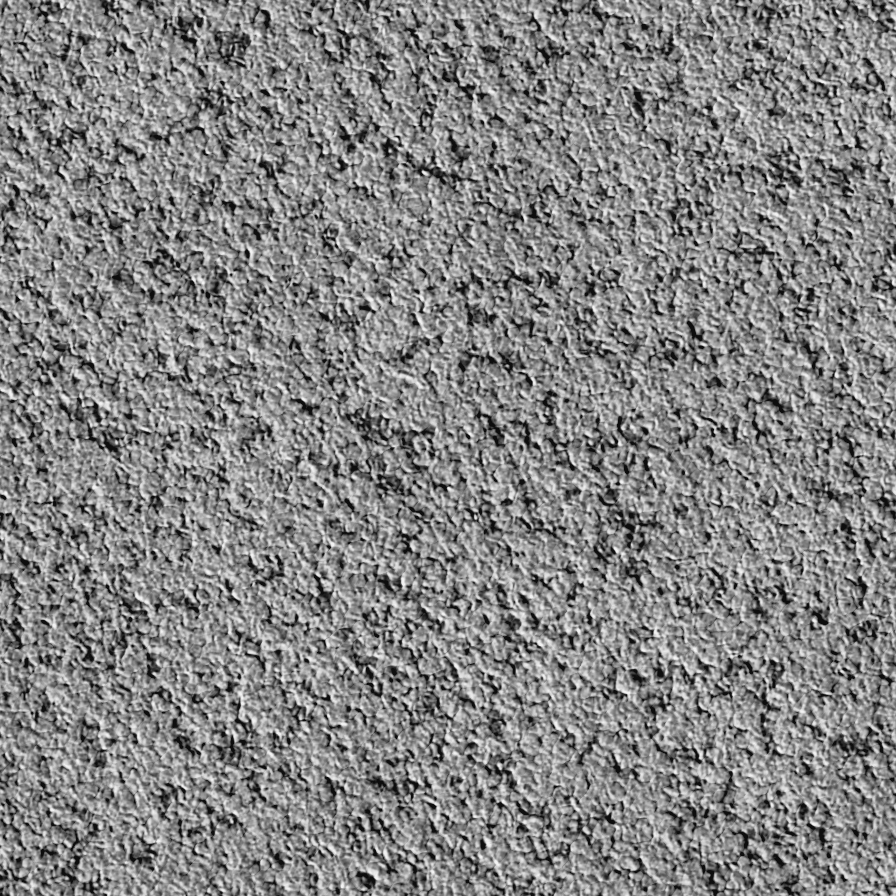
Write a Shadertoy shader that draws this texture.

```glsl
// Rough grey stone plaster: a crumbly height field of clumps, rounded grains
// and grit, lit from the lower left. Slopes give the light and shade, and
// low places between the grains sink into dark irregular pits.

float hash(vec2 p) {
    return fract(sin(dot(p, vec2(127.1, 311.7))) * 43758.5453);
}

vec2 hash2(vec2 p) {
    return vec2(hash(p), hash(p + 57.3));
}

float noise(vec2 p) {
    vec2 cell = floor(p), f = fract(p);
    f = f * f * (3.0 - 2.0 * f);
    return mix(mix(hash(cell), hash(cell + vec2(1, 0)), f.x),
               mix(hash(cell + vec2(0, 1)), hash(cell + vec2(1, 1)), f.x), f.y);
}

mat2 rotate(float angle) {
    float c = cos(angle), s = sin(angle);
    return mat2(c, s, -s, c);
}

// Rounded grains: one dome around each scattered cell point
float grains(vec2 p) {
    vec2 cell = floor(p), f = fract(p);
    float nearest = 2.0;
    for (int y = -1; y <= 1; y++) {
        for (int x = -1; x <= 1; x++) {
            vec2 offset = vec2(x, y);
            vec2 toPoint = offset + hash2(cell + offset) - f;
            nearest = min(nearest, dot(toPoint, toPoint));
        }
    }
    return 1.0 - nearest;
}

// Clumps, grains and grit, each turned differently to hide the lattice
float height(vec2 p) {
    p += 0.005 * (vec2(noise(p * 95.0), noise(p * 95.0 + 31.0)) - 0.5);
    float clumps = noise(rotate(0.5) * p * 70.0);
    float bumps = grains(rotate(1.1) * p * 122.0);
    float grit = noise(rotate(2.0) * p * 225.0);
    return 0.48 * clumps + 0.31 * bumps + 0.28 * grit;
}

void mainImage(out vec4 fragColor, in vec2 fragCoord) {
    vec2 uv = fragCoord / iResolution.y;

    // Relief: surfaces falling toward the light are bright
    vec2 towardLight = normalize(vec2(-0.8, -0.55));
    float level = height(uv);
    float slope = level - height(uv + 0.003 * towardLight);
    float pit = 1.0 - smoothstep(0.34, 0.60, level);

    // Mineral variation: broad faint patches and fine speckle
    float patches = 0.5 * noise(uv * 7.0) + 0.5 * noise(rotate(0.8) * uv * 22.0) - 0.5;
    float speckle = noise(rotate(0.3) * uv * 340.0) - 0.5;

    float tone = 0.575 + 1.5 * slope - 0.35 * pit + 0.10 * patches + 0.36 * speckle;

    // Soft shoulder on the highlights, dark floor in the pits
    tone -= 0.45 * max(tone - 0.80, 0.0);
    tone = clamp(tone, 0.05, 0.95);
    fragColor = vec4(vec3(tone), 1.0);
}
```
